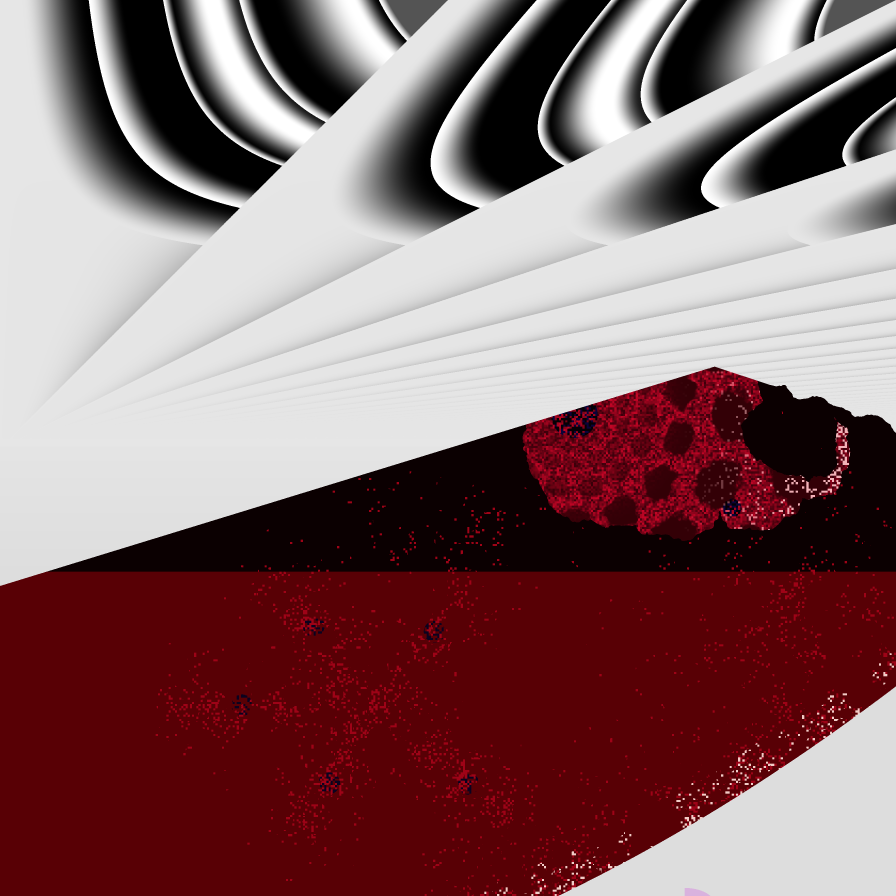
Give the GLSL for this background, as a Shadertoy shader.

```glsl
// Folded monochrome contour rays above a black and crimson fractal landscape.

float hash(vec2 p) {
    p = fract(p * vec2(0.1031, 0.1137));
    p += dot(p, p.yx + 33.33);
    return fract((p.x + p.y) * p.x * 41.7);
}

float noise(vec2 p) {
    vec2 i = floor(p), f = fract(p);
    f = f * f * (3.0 - 2.0 * f);
    return mix(mix(hash(i), hash(i + vec2(1, 0)), f.x),
               mix(hash(i + vec2(0, 1)), hash(i + 1.0), f.x), f.y);
}

float fbm(vec2 p) {
    float sum = 0.0, amp = 0.5;
    for (int i = 0; i < 4; i++, amp *= 0.5) {
        sum += amp * noise(p);
        p = p * 2.03 + 7.1;
    }
    return sum;
}

// Dark-bright profile across the wrapped contour levels
float contourTone(float s) {
    if (s < 0.099) return 0.9 * (1.0 - smoothstep(0.025, 0.096, s));
    if (s < 0.182) return 1.0 - smoothstep(0.099, 0.137, s);
    if (s < 0.267) return max(1.0 - smoothstep(0.182, 0.193, s),
        smoothstep(0.19, 0.23, s) * (1.0 - 0.9 * smoothstep(0.243, 0.267, s)));
    if (s < 0.423) return max(1.0 - smoothstep(0.267, 0.285, s),
        smoothstep(0.305, 0.39, s) * (1.0 - smoothstep(0.395, 0.423, s)));
    return max(1.0 - smoothstep(0.423, 0.438, s), 0.33);
}

// Rays at integer ratios of x to height, each repeating the same contours
vec3 raySky(vec2 p) {
    float h = 0.5 - p.y;
    if (h < 0.002) return vec3(0.895 - 0.2 * max(p.y - 0.5, 0.0));
    float fold = fract(p.x / h), m = fold * h;
    float a = m + 0.0208, b = h - 0.184;
    float k = 0.38 * a + 0.87 * b + 0.0331;
    float s = k > 0.0 ? (k - sqrt(max(k * k - 1.52 * (a * b - 0.00658), 0.0))) / 0.76 : 0.0;
    float crease = 0.17 * pow(fold, 5.0) * smoothstep(0.01, 0.14, h) * (1.0 - smoothstep(0.2, 0.3, h));
    return vec3(contourTone(s) - crease * step(s, 0.025));
}

// Bulb of cells packed in log-polar rows around a spiral eye
vec3 bulb(vec2 p, vec3 ground, float grain) {
    float rough = 0.022 * (fbm(p * 55.0) - 0.47);
    float d = length(p - vec2(0.686, 0.49)) - 0.1;
    d = min(d, length(p - vec2(0.75, 0.54)) - 0.062);
    d = min(d, length(p - vec2(0.775, 0.465)) - 0.08);
    d = min(d, length(p - vec2(0.845, 0.54)) - 0.053);
    d = min(d, abs(length(p - vec2(0.9, 0.506)) - 0.041) - 0.009);
    d = max(d, 0.052 - length((p - vec2(0.884, 0.485)) * vec2(1.0, 1.2)));
    if (d + rough > 0.0) return ground;

    vec2 q = p - vec2(0.641, 0.463);
    float r = length(q);
    vec2 cell = vec2(atan(q.y, q.x) * 14.0 / 6.28319, log(r + 0.001) * 2.6);
    cell.x += 0.5 * mod(floor(cell.y), 2.0);
    vec2 local = fract(cell) - 0.5;
    float rim = length(local) + 0.25 * (fbm(p * 100.0) - 0.47);
    vec3 lace = mix(vec3(0.22, 0.0, 0.04), vec3(0.78, 0.02, 0.15), grain);
    vec3 col = mix(vec3(0.2, 0.0, 0.025), lace, smoothstep(0.32, 0.4, rim));
    col = mix(col, lace, 0.65 * (1.0 - smoothstep(0.06, 0.13, r)));
    if (grain > 0.93 - 0.25 * smoothstep(0.86, 0.94, p.x)) col = mix(col, vec3(0.95, 0.7, 0.72), smoothstep(0.75, 0.9, p.x));
    // Navy and black eyes
    float eye = min(r, length(p - vec2(0.817, 0.567)) * 2.5);
    if (eye < 0.026 && grain < 0.65) col = mix(vec3(0.02, 0.0, 0.02), vec3(0.04, 0.01, 0.22), step(0.42, grain));
    return col;
}

vec3 scene(vec2 p) {
    float grain = hash(floor(p * 420.0) + 3.0);
    float crumb = fbm(p * 45.0);
    float ridge = max(0.654 - 0.307 * p.x, 0.409 + 0.33 * (p.x - 0.797));
    ridge += 0.022 * (crumb - 0.47) * smoothstep(0.85, 0.88, p.x);
    float away = 1.0 - p.x;
    float shore = 0.766 + 0.76 * away - 0.37 * away * away - p.y;

    // Pale ground beyond the shore, with a lilac sliver
    if (shore < 0.0) {
        vec2 e = (p - vec2(0.764, 1.01)) / vec2(0.034, 0.019);
        return e.x > 0.0 && length(e) < 1.0 ? vec3(0.85, 0.7, 0.87) : vec3(0.865);
    }
    if (p.y < ridge) return raySky(p);

    bool lower = p.y > 0.638;
    vec3 col = lower ? vec3(0.345, 0.0, 0.018) : vec3(0.045, 0.0, 0.004);

    // Branching dust with five arms, each ending in an eye
    vec2 hub = vec2(0.414, 0.781);
    float dust = 0.0, eye = 1.0;
    for (int i = 0; i < 5; i++) {
        float n = float(i), ang = -0.82 + 1.2566 * n + 0.35 * sin(0.9 * n);
        vec2 arm = (0.104 + 0.04 * mod(n, 2.0)) * vec2(cos(ang), sin(ang));
        vec2 q = p - hub;
        float t = clamp(dot(q, arm) / dot(arm, arm), 0.0, 1.4);
        dust = max(dust, 0.35 * exp(-length(q - arm * t) * 45.0));
        float toEye = length(q - arm);
        dust = max(dust, 0.85 * exp(-toEye * 75.0));
        eye = min(eye, toEye);
    }
    dust = max(dust, 0.25 * exp(-length((p - vec2(0.49, 0.61)) * vec2(1.0, 1.5)) * 18.0));
    dust = max(dust, 0.3 * exp(-length((p - vec2(0.9, 0.68)) * vec2(0.7, 1.3)) * 16.0));
    float coast = exp(-shore * 20.0) * smoothstep(0.4, 0.55, p.x);
    dust = max(dust, 0.5 * coast) * smoothstep(0.35, 0.62, crumb);
    if (grain > 1.0 - dust) col = mix(vec3(0.62, 0.01, 0.09), vec3(0.95, 0.8, 0.78), step(0.4, coast) * step(0.6, hash(floor(p * 420.0) + 71.0)));
    if (eye < 0.012 && grain < 0.3) col = vec3(0.04, 0.01, 0.12);

    return lower ? col : bulb(p, col, grain);
}

void mainImage(out vec4 fragColor, in vec2 fragCoord) {
    // Nine samples per pixel smooth every edge; y runs downward in the scene
    vec3 sum = vec3(0.0);
    for (int i = 0; i < 9; i++) {
        vec2 uv = (fragCoord + (vec2(i % 3, i / 3) - 1.0) / 3.0) / iResolution.xy;
        sum += scene(vec2(uv.x, 1.0 - uv.y));
    }
    fragColor = vec4(sum / 9.0, 1.0);
}
```
